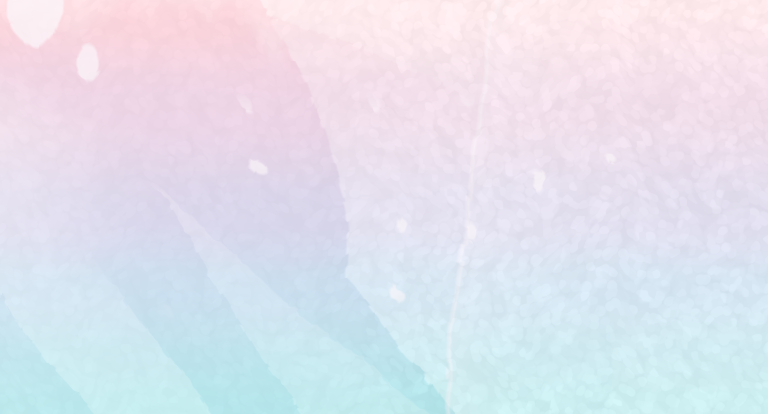
A WebGL 1 fragment shader for this background:

```glsl
precision highp float;
uniform vec2 u_resolution;

const float ASPECT = 1.86;
const float EDGE = 0.004;
const float GRAIN = 0.022;
const float FLECK_CELL = 0.17;
const float FLECK_CHANCE = 0.30;
const vec3 PAPER = vec3(0.985, 0.965, 0.98);

// Thin and dense paint, from the top down
const vec3 THIN_ROSE = vec3(1.0, 0.925, 0.935);
const vec3 THIN_PINK = vec3(0.955, 0.885, 0.93);
const vec3 THIN_LILAC = vec3(0.90, 0.89, 0.95);
const vec3 THIN_BLUE = vec3(0.85, 0.915, 0.96);
const vec3 THIN_AQUA = vec3(0.80, 0.94, 0.95);
const vec3 DENSE_ROSE = vec3(0.99, 0.82, 0.85);
const vec3 DENSE_PINK = vec3(0.93, 0.83, 0.90);
const vec3 DENSE_LILAC = vec3(0.845, 0.835, 0.92);
const vec3 DENSE_BLUE = vec3(0.785, 0.87, 0.935);
const vec3 DENSE_AQUA = vec3(0.70, 0.90, 0.92);

vec2 hash2(vec2 p) {
  vec2 q = vec2(dot(p, vec2(127.1, 311.7)), dot(p, vec2(269.5, 183.3)));
  return fract(sin(q) * 43758.5);
}

// Cellular noise: one tone per cell, blended at the borders
float cellTone(vec2 p) {
  vec2 id = floor(p), f = fract(p);
  float sum = 0.0, total = 0.0001;
  for (int j = -1; j <= 1; j++) {
    for (int i = -1; i <= 1; i++) {
      vec2 o = vec2(float(i), float(j));
      vec2 h = hash2(id + o);
      vec2 d = o + h - f;
      float w = exp(-22.0 * dot(d, d));
      sum += w * fract(h.x * 7.3 + h.y * 3.1);
      total += w;
    }
  }
  return sum / total;
}

vec2 waves(vec2 p) {
  vec2 s = vec2(0.0);
  float amp = 1.0;
  for (int i = 0; i < 4; i++) {
    s += amp * sin(p.yx * vec2(1.0, 1.3) + s.yx + float(i));
    p = p * 1.9 + 2.3;
    amp *= 0.55;
  }
  return s;
}

vec3 ramp(vec3 a, vec3 b, vec3 c, vec3 d, vec3 e, float t) {
  vec3 col = mix(a, b, smoothstep(0.02, 0.27, t));
  col = mix(col, c, smoothstep(0.25, 0.53, t));
  col = mix(col, d, smoothstep(0.50, 0.73, t));
  return mix(col, e, smoothstep(0.70, 1.0, t));
}

float inside(float d) { return smoothstep(-EDGE, EDGE, d); }

float ellipse(vec2 p, vec2 radius) {
  return inside((1.0 - length(p / radius)) * min(radius.x, radius.y));
}

// Tilted flecks of bare paper, one at most in each cell
float flecks(vec2 p) {
  vec2 id = floor(p / FLECK_CELL);
  vec2 h = hash2(id + 4.0), k = hash2(id + 19.0);
  vec2 d = p - (id + 0.3 + 0.4 * h) * FLECK_CELL;
  float a = -0.9 * k.x;
  d = mat2(cos(a), sin(a), -sin(a), cos(a)) * d;
  float size = mix(0.010, 0.023, k.y);
  return step(fract(h.x * 5.0 + k.y), FLECK_CHANCE) * ellipse(d, size * vec2(0.8, 1.3));
}

void main() {
  vec2 p = gl_FragCoord.xy / u_resolution * vec2(ASPECT, 1.0);
  vec2 wobble = waves(p * 9.0);
  float coarse = cellTone(p * 22.0 + wobble * 0.4);
  float fine = cellTone(p * 52.0 + wobble * 0.7);
  vec2 q = p + wobble * 0.005 + (vec2(coarse, fine) - 0.5) * 0.010;
  float t = 1.0 - p.y + wobble.x * 0.012;

  // Main wash, ending in a curved edge left of the centre
  float rise = max(q.y - 0.33, 0.0);
  float rim = 0.84 - 0.45 * rise * rise + 0.78 * max(0.33 - q.y, 0.0) - q.x;
  float body = smoothstep(-0.05, 0.42, p.x + 0.5 * smoothstep(0.65, 0.95, p.y));
  float density = 0.85 * body * inside(rim);
  density += 0.10 * inside(rim) * exp(-max(rim, 0.0) * 30.0);
  density *= 1.0 - 0.5 * smoothstep(0.91, 1.01, q.y + 0.08 * wobble.y * q.x);

  // Paler veil under a slanted upper edge
  float veil = inside(0.97 - 0.42 * (q.x - 0.655) - q.y);
  density += 0.22 * veil * (1.0 - inside(rim)) * smoothstep(0.5, 0.8, p.y)
    * (1.0 - smoothstep(0.9, 1.2, p.x));

  // Lifted diagonal streaks and the lower left corner
  float slope = q.y + 1.28 * q.x;
  float lower = 1.0 - smoothstep(0.22, 0.45, p.y);
  density *= 1.0 - 0.75 * lower * inside(0.66 - slope);
  density += 0.55 * inside(0.29 - slope);
  float streak = inside(q.y + 1.5 * q.x - 1.10) * inside(0.846 - q.y - 0.82 * q.x);
  density *= 1.0 - 0.6 * streak;

  // Uneven tint on the right
  density += 0.22 * exp(-7.0 * dot(p - vec2(1.75, 0.52), p - vec2(1.75, 0.52)));
  density -= 0.12 * inside(q.x - 1.48) * (1.0 - smoothstep(0.15, 0.32, p.y));

  vec3 thin = ramp(THIN_ROSE, THIN_PINK, THIN_LILAC, THIN_BLUE, THIN_AQUA, t);
  vec3 dense = ramp(DENSE_ROSE, DENSE_PINK, DENSE_LILAC, DENSE_BLUE, DENSE_AQUA, t);
  vec3 col = mix(thin, dense, density);

  // Pale crease with a soft glow on its right side
  float crease = q.x - 1.08 - 0.07 * q.y - 0.056 * q.y * q.y;
  float glow = 0.16 * inside(crease) * exp(-max(crease, 0.0) * 12.0);
  float line = 0.32 * (1.0 - smoothstep(0.002, 0.009, abs(crease)));
  col = mix(col, PAPER, glow + line);

  // Paper grain, rougher towards the right
  float rough = mix(0.6, 1.2, smoothstep(0.6, 1.2, p.x));
  col += GRAIN * rough * (0.9 * coarse + 1.1 * fine - 1.0);

  // Bare paper: corner bloom, tall drop and scattered flecks
  float bare = 0.75 * ellipse(q - vec2(0.09, 0.99), vec2(0.065, 0.095));
  bare = max(bare, 0.7 * ellipse(q - vec2(0.218, 0.85), vec2(0.025, 0.044)));
  float belt = smoothstep(0.2, 0.3, p.y) * (1.0 - smoothstep(0.7, 0.8, p.y));
  bare = max(bare, 0.65 * belt * smoothstep(0.35, 0.5, p.x) * flecks(q));
  col = mix(col, PAPER, bare);

  gl_FragColor = vec4(clamp(col, 0.0, 1.0), 1.0);
}
```
